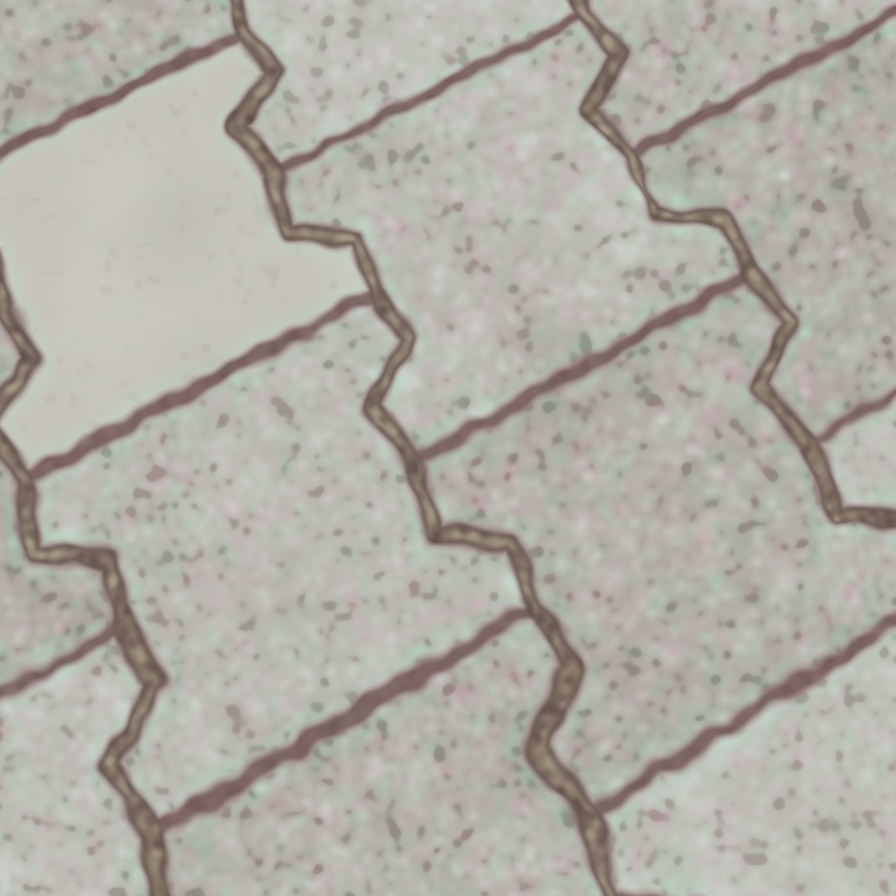
Reproduce this texture procedurally as a WebGL 1 fragment shader.

```glsl
precision highp float;
uniform vec2 u_resolution;

// Columns of the perspective map from the canvas (y down) to paving units
const vec3 MAP_X = vec3(2.652, 1.482, 0.0294);
const vec3 MAP_Y = vec3(-0.963, 2.763, 0.3195);
const vec3 MAP_ORIGIN = vec3(0.4475, -1.521, 1.0);
const vec2 STONE_SIZE = vec2(0.40, 0.36);

const float ZIGZAG_WIDTH = 0.0098;  // half widths of the joints
const float CROSS_THIN = 0.0036;
const float CROSS_THICK = 0.0068;
const float EDGE_SOFTNESS = 0.0032;
const float WOBBLE = 0.0022;

const vec3 STONE_PALE = vec3(0.765, 0.768, 0.738);
const vec3 STONE_WORN = vec3(0.655, 0.632, 0.598);
const vec3 STONE_CREAM = vec3(0.785, 0.775, 0.732);
const vec3 PIT = vec3(0.53, 0.485, 0.465);
const vec3 JOINT_DARK = vec3(0.43, 0.365, 0.335);
const vec3 JOINT_SAND = vec3(0.60, 0.55, 0.47);
const vec3 CROSS_COLOR = vec3(0.47, 0.375, 0.37);
const vec3 EDGE_STAIN = vec3(0.58, 0.51, 0.50);
const vec3 PINK_TINT = vec3(0.022, -0.016, 0.004);
const vec3 RIM_TINT = vec3(-0.018, 0.022, 0.008);

vec3 hash3(vec2 p) {
  vec3 q = fract(p.xyx * vec3(0.1031, 0.1030, 0.0973));
  q += dot(q, q.yxz + 33.33);
  return fract((q.xxy + q.yzz) * q.zyx);
}

// Cellular noise: soft light and dark spots, about -1 to 1
float blotches(vec2 p) {
  vec2 cell = floor(p);
  float sum = 0.0;
  for (int j = -1; j <= 1; j++) {
    for (int i = -1; i <= 1; i++) {
      vec2 c = cell + vec2(float(i), float(j));
      vec3 h = hash3(c + 57.0);
      vec2 d = p - c - h.xy;
      float k = max(0.0, 1.0 - dot(d, d));
      sum += (2.0 * h.z - 1.0) * k * k;
    }
  }
  return sum;
}

// Layered sines that roughen the joints
vec2 wobble(vec2 p) {
  return sin(p.yx * vec2(61.0, 73.0) + 2.0 * sin(p * 37.0))
    + 0.5 * sin(p.yx * vec2(157.0, 139.0) + p * 91.0);
}

float segmentDistance(vec2 p, vec2 a, vec2 b) {
  vec2 ab = b - a;
  return length(p - a - ab * clamp(dot(p - a, ab) / dot(ab, ab), 0.0, 1.0));
}

// Distance to one zigzag joint, folded about the middle of its bulge;
// the sign tells its left (negative) from its right side
float zigzagDistance(vec2 p) {
  vec2 a = vec2(0.115, 0.0), b = vec2(0.14, 0.18);
  vec2 c = vec2(-0.04, 0.30), d = vec2(0.0, 0.5);
  float s = abs(fract(p.y) - 0.5);
  float edge = mix(a.x, b.x, clamp(s / b.y, 0.0, 1.0))
    + (c.x - b.x) * clamp((s - b.y) / (c.y - b.y), 0.0, 1.0)
    + (d.x - c.x) * clamp((s - c.y) / (d.y - c.y), 0.0, 1.0);
  vec2 q = vec2(p.x, s) * STONE_SIZE;
  float dist = min(segmentDistance(q, a * STONE_SIZE, b * STONE_SIZE),
    min(segmentDistance(q, b * STONE_SIZE, c * STONE_SIZE),
        segmentDistance(q, c * STONE_SIZE, d * STONE_SIZE)));
  return p.x < edge ? -dist : dist;
}

void main() {
  vec2 uv = gl_FragCoord.xy / u_resolution;
  vec3 mapped = mat3(MAP_X, MAP_Y, MAP_ORIGIN) * vec3(uv.x, 1.0 - uv.y, 1.0);
  vec2 paving = mapped.xy / mapped.z + WOBBLE * wobble(uv) / STONE_SIZE;
  float soft = max(EDGE_SOFTNESS, 1.0 / u_resolution.y);

  // Joints and stone index; each column is shifted by half a stone
  float joint = floor(paving.x + 0.45);
  float side = zigzagDistance(vec2(paving.x - joint, paving.y - 0.5 * joint));
  float column = side < 0.0 ? joint - 1.0 : joint;
  float along = paving.y - 0.5 * column;
  vec2 stoneId = vec2(column, floor(along));
  float crossId = floor(along + 0.5);
  float crossDist = abs(along - crossId) * STONE_SIZE.y;
  float zigzagDist = abs(side);

  // Noise layers
  float coarse = blotches(uv * 13.0);
  float medium = blotches(uv * 42.0 + 9.0);
  float fine = blotches(uv * 96.0 + 31.0);
  float tint = blotches(uv * 58.0 + 71.0);

  // Stone: tone and roughness change from one to the next
  float tone = fract(0.95 + dot(stoneId + vec2(0.0, 1.0), vec2(0.58, 0.66)));
  float cream = smoothstep(0.88, 0.94, tone);
  float rough = mix(1.15, 0.65, tone) * (1.0 - 0.75 * cream);
  float shade = 0.68 * (1.0 - tone) + 0.16 * coarse
    + rough * (0.24 * medium + 0.30 * fine);
  vec3 color = mix(STONE_PALE, STONE_WORN, clamp(shade, -0.25, 1.3));
  color = mix(color, STONE_CREAM - 0.018 * coarse, 0.75 * cream);
  float pits = smoothstep(0.5, 1.25, fine + 0.5 * medium + 0.2 * coarse);
  color = mix(color, PIT, 0.55 * rough * pits);
  color += PINK_TINT * tint * rough;

  // Stained edges with a pale green rim beyond them
  float crossWidth = mix(CROSS_THIN, CROSS_THICK, hash3(vec2(column, crossId) + 20.0).x);
  crossWidth *= 1.0 + 0.28 * medium;
  float zigzagWidth = ZIGZAG_WIDTH * (1.0 + 0.25 * coarse + 0.22 * medium);
  float gap = min(crossDist - crossWidth, zigzagDist - zigzagWidth);
  color += RIM_TINT * smoothstep(0.003, 0.009, gap) * (1.0 - smoothstep(0.01, 0.024, gap));
  color = mix(color, EDGE_STAIN, 0.6 * (1.0 - smoothstep(0.0, 0.0075, gap)));

  // Narrow cross joints, then wide zigzag joints with sand in the middle
  float crossMask = 1.0 - smoothstep(-soft, soft, crossDist - crossWidth);
  color = mix(color, CROSS_COLOR + 0.035 * fine, 0.92 * crossMask);
  float sand = 1.0 - smoothstep(0.1, 0.85, zigzagDist / zigzagWidth);
  sand *= clamp(0.6 + 0.45 * fine + 0.3 * tint, 0.0, 1.0);
  vec3 filling = mix(JOINT_DARK, JOINT_SAND, sand) + 0.04 * fine;
  float zigzagMask = 1.0 - smoothstep(-soft, soft, zigzagDist - zigzagWidth);
  color = mix(color, filling, 0.95 * zigzagMask);

  gl_FragColor = vec4(clamp(color, 0.0, 1.0), 1.0);
}
```
